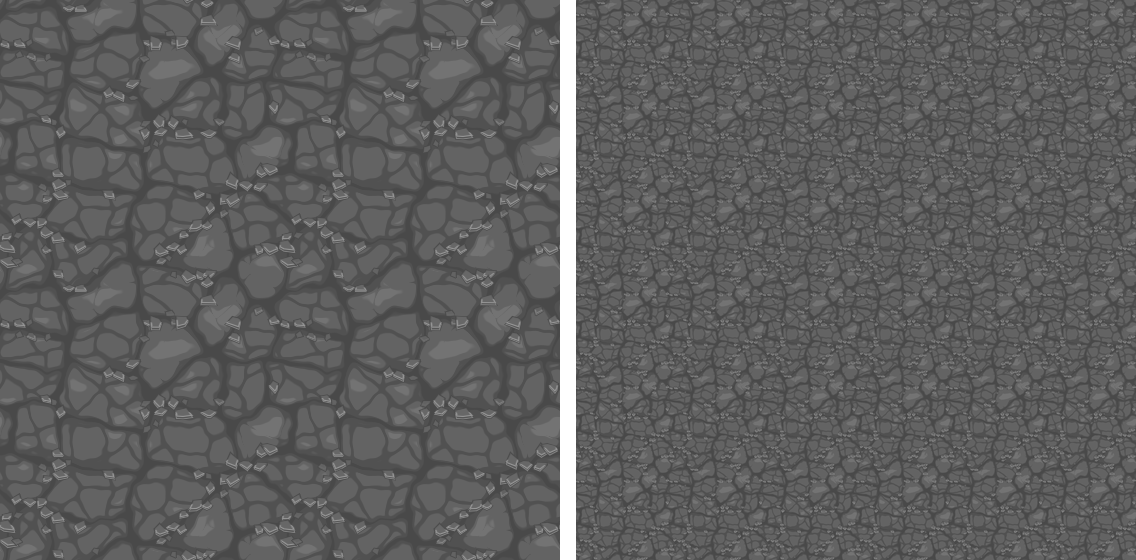
Left: one tile. Right: repeated 3 by 3.
Give the GLSL for this texture, as a WebGL 2 fragment shader.

```glsl
#version 300 es
precision highp float;

uniform vec2 u_resolution;
out vec4 fragColor;

const float REPEATS = 2.0;
const vec2 SLAB_GRID = vec2(4.0, 6.0);
const vec2 SHARD_GRID = vec2(8.0, 11.0);
const vec2 PEBBLE_GRID = vec2(22.0);
const float JITTER = 0.82;
const float SPLIT_CHANCE = 0.58;
const float SLAB_GAP = 0.0135;
const float SHARD_GAP = 0.0065;
const float RIM_WIDTH = 0.0021;
const vec2 GLOSS_SIZE = vec2(0.066, 0.031);
const vec3 SEAM = vec3(0.285);
const vec3 MORTAR = vec3(0.318);
const vec3 STONE = vec3(0.39);
const vec3 GLOSS = vec3(0.45);
const vec3 PEBBLE_SIDE = vec3(0.335);
const vec3 RIM = vec3(0.60);

struct Cell { float border; vec2 offset; float id; };

vec3 hash3(vec2 cell, float seed) {
    vec3 h = fract(vec3(cell.xyx + seed * 17.3) * vec3(0.1031, 0.1030, 0.0973));
    h += dot(h, h.yxz + 33.33);
    return fract((h.xxy + h.yzz) * h.zyx);
}

// Gradient noise that wraps after the given whole period
float corner(vec2 cell, vec2 f, float period, float seed) {
    float a = 6.2832 * hash3(mod(cell, period), seed).x;
    return dot(vec2(cos(a), sin(a)), f);
}

float noise(vec2 p, float period, float seed) {
    p *= period;
    vec2 i = floor(p), f = fract(p), e = vec2(0.0, 1.0);
    vec2 w = f * f * f * (f * (f * 6.0 - 15.0) + 10.0);
    float low = mix(corner(i, f, period, seed), corner(i + e.yx, f - e.yx, period, seed), w.x);
    float high = mix(corner(i + e, f - e, period, seed), corner(i + 1.0, f - 1.0, period, seed), w.x);
    return mix(low, high, w.y);
}

vec2 warp(vec2 p) {
    return p + 0.034 * vec2(noise(p, 8.0, 1.0), noise(p, 8.0, 2.0))
             + 0.013 * vec2(noise(p, 21.0, 3.0), noise(p, 21.0, 4.0));
}

vec2 site(vec2 cell, vec2 grid, float seed) {
    return (cell + 0.5 + JITTER * (hash3(mod(cell, grid), seed).xy - 0.5)) / grid;
}

// Wrapping Voronoi cell with rounded border distance
Cell voronoi(vec2 p, vec2 grid, float seed, float sharpness) {
    vec2 base = floor(p * grid), home = base, toHome = vec2(9.0);
    for (int k = 0; k < 9; k++) {
        vec2 cell = base + vec2(k % 3 - 1, k / 3 - 1);
        vec2 r = site(cell, grid, seed) - p;
        if (dot(r, r) < dot(toHome, toHome)) { toHome = r; home = cell; }
    }
    float sum = 0.0;
    for (int k = 0; k < 25; k++) {
        if (k == 12) continue;
        vec2 r = site(home + vec2(k % 5 - 2, k / 5 - 2), grid, seed) - p;
        float edge = dot(0.5 * (r + toHome), normalize(r - toHome));
        sum += exp(-sharpness * edge);
    }
    return Cell(-log(sum) / sharpness, -toHome, hash3(mod(home, grid), seed + 5.0).x);
}

float smoothMin(float a, float b, float k) {
    float h = max(k - abs(a - b), 0.0) / k;
    return min(a, b) - h * h * k * 0.25;
}

float cover(float d, float aa) { return smoothstep(-aa, aa, d); }

// Irregular hexagon, negative inside
float chip(vec2 q, float id) {
    float d = -1.0;
    for (int k = 0; k < 6; k++) {
        float a = 1.0472 * float(k) + id * 6.0 + 0.5 * sin(id * 40.0 + float(k) * 2.4);
        d = max(d, dot(q, vec2(cos(a), sin(a))) - 0.82 - 0.13 * sin(id * 70.0 + float(k) * 3.7));
    }
    return d;
}

vec3 addPebbles(vec3 color, vec2 p, float aa) {
    vec2 base = floor(p * PEBBLE_GRID);
    for (int k = 0; k < 9; k++) {
        vec2 cell = base + vec2(k % 3 - 1, 1 - k / 3);
        vec3 h = hash3(mod(cell, PEBBLE_GRID), 31.0);
        vec2 center = (cell + 0.5 + 0.55 * (h.xy - 0.5)) / PEBBLE_GRID;
        float radius = mix(0.009, 0.026, h.z);
        vec2 q = (p - center) / radius;
        if (dot(q, q) > 2.6 || noise(center, 5.0, 9.0) < 0.09) continue;
        if (voronoi(warp(center), SLAB_GRID, 11.0, 110.0).border > 0.023) continue;
        float body = chip(q * vec2(0.95, 1.12), h.x) * radius;
        float top = chip((q - vec2(0.0, 0.2)) * vec2(1.08, 1.5), h.x) * radius * 0.75;
        float large = smoothstep(0.012, 0.016, radius);
        float lower = smoothstep(0.25, -0.1, q.y);
        color = mix(color, SEAM, cover(0.0035 - body, aa));
        color = mix(color, mix(STONE, PEBBLE_SIDE, large), cover(-body, aa));
        color = mix(color, STONE + 0.012, cover(-top, aa) * large);
        float lip = cover(RIM_WIDTH - abs(top), aa) * smoothstep(0.4, 0.1, q.y);
        float foot = cover(RIM_WIDTH * 0.8 - abs(body + 0.001), aa) * lower * 0.75;
        color = mix(color, RIM, max(lip, foot) * large);
    }
    return color;
}

void main() {
    vec2 p = gl_FragCoord.xy / u_resolution * REPEATS;
    float aa = 0.8 * REPEATS / min(u_resolution.x, u_resolution.y);
    vec2 w = warp(p);

    // Large slabs, some broken into shards, the rest only notched
    Cell slab = voronoi(w, SLAB_GRID, 11.0, 110.0);
    Cell shard = voronoi(w, SHARD_GRID, 23.0, 170.0);
    bool split = slab.id < SPLIT_CHANCE;
    float gap = SLAB_GAP + 0.018 * smoothstep(0.05, 0.4, noise(p, 5.0, 9.0));
    float crack = split ? SHARD_GAP : 0.009 - 0.3 * slab.border;
    float stone = smoothMin(slab.border - gap, shard.border - crack, 0.008);

    // Dark seam in the mortar
    float seam = 0.0065 + 0.009 * noise(p, 11.0, 7.0) - slab.border;
    vec3 color = mix(MORTAR, SEAM, cover(seam, aa));
    color = mix(color, STONE, cover(stone, aa));

    // Flat gloss patches on the upper part of the stones
    vec2 size = GLOSS_SIZE * (split ? 0.5 : 1.0);
    vec2 offset = (split ? shard.offset : slab.offset) - vec2(0.0, 0.3 * size.y);
    float ragged = 0.6 * noise(p, 13.0, 8.0) + 0.25 * noise(p, 29.0, 6.0);
    float gloss = (1.0 - length(offset / size) + ragged) * size.y;
    gloss = min(gloss, stone - 0.009);
    float shown = split ? step(0.6, shard.id) : 1.0;
    color = mix(color, GLOSS, cover(gloss, aa) * shown);

    fragColor = vec4(addPebbles(color, p, aa), 1.0);
}
```
